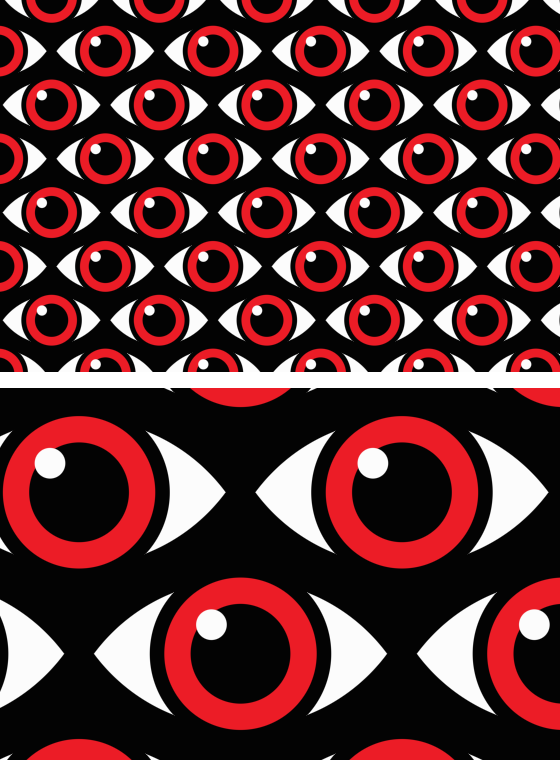
Top: the whole. Bottom: its middle third, enlarged.
Reproduce this pattern procedurally as a Shadertoy shader.

```glsl
const float REPEATS_ACROSS = 5.203;
const vec2 LATTICE_ORIGIN = vec2(-0.1223, -0.247);

const vec3 BLACK = vec3(0.01);
const vec3 RED = vec3(0.925, 0.11, 0.15);
const vec3 WHITE = vec3(0.99);

// Signed distance to a disc
float disc(vec2 p, float radius) {
    return length(p) - radius;
}

// Signed distance to a ring between two radii
float ring(vec2 p, float inner, float outer) {
    return max(disc(p, outer), -disc(p, inner));
}

// Overlap of two discs whose centres lie above and below the middle
float almond(vec2 p, float halfWidth, float centreDrop) {
    float radius = length(vec2(halfWidth, centreDrop));
    return disc(vec2(p.x, abs(p.y) + centreDrop), radius);
}

// Soft coverage across about one pixel
float coverage(float dist, float pixel) {
    return smoothstep(0.75 * pixel, -0.75 * pixel, dist);
}

// Half-height rows, each shifted by half a repeat
vec2 staggeredCell(vec2 p) {
    float row = floor(2.0 * p.y + 0.5);
    float x = p.x - 0.5 * row;
    return vec2(x - floor(x + 0.5), p.y - 0.5 * row);
}

vec3 eyeColor(vec2 p, float pixel) {
    float sclera = max(almond(p, 0.454, 0.336), -disc(p, 0.281));
    float iris = ring(p, 0.1545, 0.236);
    float glint = disc(p - vec2(-0.09, 0.09), 0.0475);

    vec3 color = mix(BLACK, WHITE, coverage(sclera, pixel));
    color = mix(color, RED, coverage(iris, pixel));
    return mix(color, WHITE, coverage(glint, pixel));
}

void mainImage(out vec4 fragColor, in vec2 fragCoord) {
    // One unit is one horizontal repeat, measured from the canvas centre
    float pixel = REPEATS_ACROSS / iResolution.x;
    vec2 p = (fragCoord - 0.5 * iResolution.xy) * pixel;
    vec2 cell = staggeredCell(p - LATTICE_ORIGIN);
    fragColor = vec4(eyeColor(cell, pixel), 1.0);
}
```
